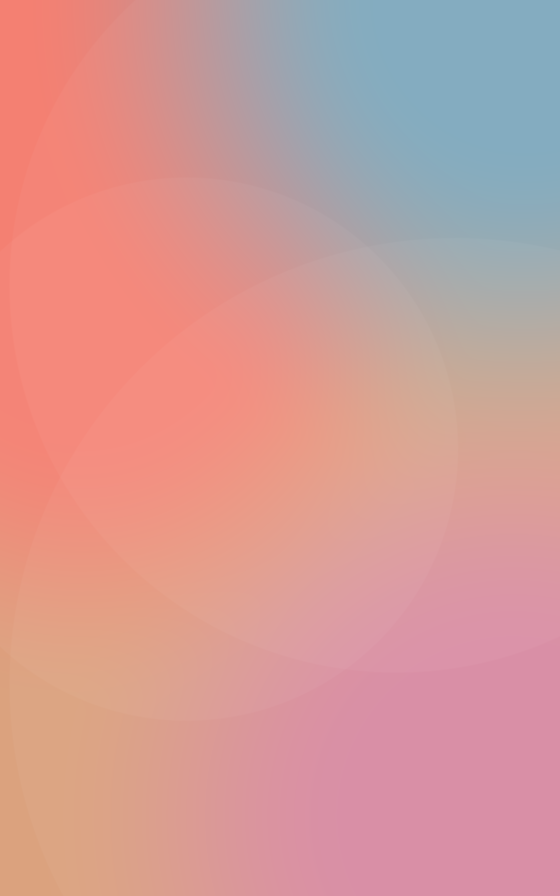
Write a Shadertoy shader that draws this background.

```glsl
// Soft mesh gradient: pink, coral and blue elliptical glows blended over sand,
// with three large translucent white discs overlapping on top.
// Lengths are in canvas widths, origin at the lower left.

const float ASPECT = 1.6;   // canvas height over width

const vec3 SAND  = vec3(0.857, 0.635, 0.496);
const vec3 PINK  = vec3(0.847, 0.546, 0.638);
const vec3 CORAL = vec3(0.957, 0.502, 0.447);
const vec3 BLUE  = vec3(0.500, 0.663, 0.743);

// Glow centres, half-strength radii and relative softness
const vec2 PINK_CENTRE   = vec2(0.917, 0.142);
const vec2 PINK_RADII    = vec2(0.563);
const float PINK_SOFT    = 0.50;
const vec2 CORAL_CENTRE  = vec2(0.146, 1.225);
const vec2 CORAL_RADII   = vec2(0.531, 0.646);
const float CORAL_SOFT   = 0.40;
const vec2 BLUE_CENTRE   = vec2(0.938, 1.600);
const vec2 BLUE_RADII    = vec2(0.577);
const float BLUE_SOFT    = 0.57;

// Discs: centre in xy, radius in z
const vec3 DISCS[3] = vec3[3](
    vec3(0.708, 1.090, 0.691),
    vec3(0.333, 0.798, 0.485),
    vec3(0.813, 0.379, 0.796));
const float DISC_OPACITY = 0.035;

// Strength of an elliptical glow: 1 inside, 0.5 at its radii, 0 far away
float glow(vec2 p, vec2 centre, vec2 radii, float softness) {
    float d = length((p - centre) / radii);
    return 1.0 - smoothstep(1.0 - softness, 1.0 + softness, d);
}

// Antialiased coverage of a disc
float discMask(vec2 p, vec3 disc, float pixel) {
    float d = length(p - disc.xy) - disc.z;
    return 1.0 - smoothstep(-pixel, pixel, d);
}

void mainImage(out vec4 fragColor, in vec2 fragCoord) {
    vec2 p = fragCoord / iResolution.xy * vec2(1.0, ASPECT);
    float pixel = 1.0 / iResolution.x;

    // Blended colour field
    vec3 color = SAND;
    color = mix(color, PINK, glow(p, PINK_CENTRE, PINK_RADII, PINK_SOFT));
    color = mix(color, CORAL, glow(p, CORAL_CENTRE, CORAL_RADII, CORAL_SOFT));
    color = mix(color, BLUE, glow(p, BLUE_CENTRE, BLUE_RADII, BLUE_SOFT));

    // Translucent discs
    for (int i = 0; i < 3; i++) {
        color = mix(color, vec3(1.0), DISC_OPACITY * discMask(p, DISCS[i], pixel));
    }

    fragColor = vec4(color, 1.0);
}
```
